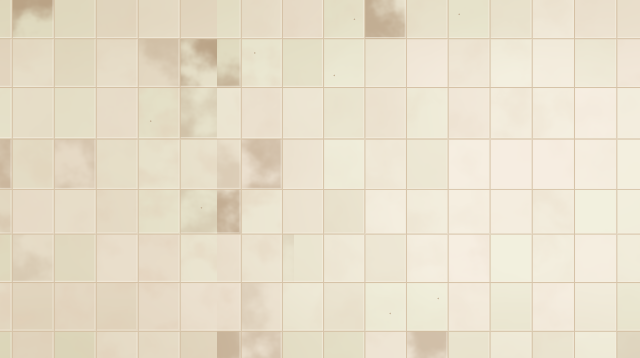
Give the GLSL for this texture, as a WebGL 2 fragment shader.

```glsl
#version 300 es
precision highp float;
// A wall of glazed cream tiles with thin bevelled grout, lit from the right.
// Two slightly uneven grids meet at a groutless seam; each tile hashes its own
// tint, and a few carry cloudy brown stains made of gradient noise.
uniform vec2 u_resolution;
out vec4 outColor;

// Lengths are fractions of the canvas width.
const float SEAM_X = 0.3385;
const float LEFT_START = 0.0192, LEFT_PITCH = 0.0656;
const float RIGHT_START = 0.3770, RIGHT_PITCH = 0.0652;
const float RIGHT_SPAN = 0.586, COLUMN_WARP = 0.0028;
const float ROW_START = 0.0417, ROW_PITCH = 0.0762;
const float ROW_WARP = 0.0088, ROW_WARP_Y = 0.293, ROW_WARP_SIZE = 0.0586;
const float GROUT_HALF = 0.0008, BEVEL_HALF = 0.0009, BEVEL_SHIFT = 0.0018;
const float PINHOLE_RADIUS = 0.0011;

const vec3 SHADE = vec3(0.865, 0.830, 0.740);
const vec3 BRIGHT = vec3(0.955, 0.938, 0.892);
const vec3 BLUSH = vec3(0.880, 0.800, 0.710);
const vec3 STAIN = vec3(0.700, 0.600, 0.485);
const vec3 GROUT = vec3(0.820, 0.735, 0.620);
const vec3 BEVEL = vec3(0.960, 0.935, 0.880);
const vec3 PINK_TINT = vec3(0.012, -0.008, -0.008);
const vec3 OLIVE_TINT = vec3(-0.008, 0.004, -0.022);

vec2 hash2(vec2 cell) {
    uvec2 v = uvec2(ivec2(cell)) * 1664525u + 1013904223u;
    v.x += v.y * 1664525u;
    v.y += v.x * 1664525u;
    v ^= v >> 16u;
    v.x += v.y * 1664525u;
    v.y += v.x * 1664525u;
    v ^= v >> 16u;
    return vec2(v & 65535u) / 65535.0;
}

float cornerSlope(vec2 cell, vec2 offset) {
    float angle = 6.2832 * hash2(cell).x;
    return dot(vec2(cos(angle), sin(angle)), offset);
}

float gradientNoise(vec2 p) {
    vec2 i = floor(p), f = p - i, e = vec2(1.0, 0.0);
    vec2 s = f * f * f * (f * (f * 6.0 - 15.0) + 10.0);
    return mix(mix(cornerSlope(i, f), cornerSlope(i + e.xy, f - e.xy), s.x),
               mix(cornerSlope(i + e.yx, f - e.yx), cornerSlope(i + e.xx, f - e.xx), s.x), s.y);
}

float cloud(vec2 p) {
    float sum = 0.0, gain = 0.7;
    for (int octave = 0; octave < 4; octave++) {
        sum += gain * gradientNoise(p);
        p = p * 2.03 + 17.3;
        gain *= 0.45;
    }
    return sum;
}

// Grid coordinates: the whole part names the tile, the fraction lies inside it.
vec2 gridCoord(vec2 p) {
    float bend = COLUMN_WARP * sin(3.1416 * clamp((p.x - RIGHT_START) / RIGHT_SPAN, 0.0, 1.0));
    float column = p.x < SEAM_X ? (p.x - LEFT_START) / LEFT_PITCH
                                : (p.x + bend - RIGHT_START) / RIGHT_PITCH + 6.0;
    float t = (p.y - ROW_WARP_Y) / ROW_WARP_SIZE;
    return vec2(column, (p.y + ROW_WARP * exp(-t * t) - ROW_START) / ROW_PITCH);
}

float coverage(float dist, float halfWidth, float pixel) {
    return clamp((halfWidth - dist) / pixel + 0.5, 0.0, 1.0);
}

// Signed distance to the nearest grid line on each axis.
vec2 lineOffset(vec2 grid) {
    return (fract(grid + 0.5) - 0.5) * vec2(RIGHT_PITCH, ROW_PITCH);
}

vec3 tileColor(vec2 p, vec2 grid, float pixel) {
    vec2 id = floor(grid), local = grid - id;
    vec2 tone = hash2(id + 40.0), wear = hash2(id + 140.0), place = hash2(id + 240.0);
    vec2 drift = place * 90.0 + id * 7.0;

    // Broad light, dimmer at the left, top and lower corners.
    float light = 0.26 + 0.52 * smoothstep(0.05, 0.75, p.x);
    light += 0.2 * exp(-dot(p - vec2(0.86, 0.3), p - vec2(0.86, 0.3)) * 18.0);
    light -= 0.22 * smoothstep(0.42, 0.56, p.y) + 0.18 * smoothstep(0.16, 0.0, p.y);
    light += 0.36 * (tone.x - 0.5) + 0.1 * dot(local - 0.5, place - 0.5);
    vec3 color = mix(SHADE, BRIGHT, clamp(light, 0.0, 1.0));
    color += mix(PINK_TINT, OLIVE_TINT, tone.y);

    // Faint blush on many tiles, deep stains on a few.
    float mottling = cloud(local * vec2(1.1, 1.4) + drift);
    float fade = mix(1.0, 0.35, smoothstep(0.2, 0.7, p.x));
    color = mix(color, BLUSH, 0.5 * fade * wear.y * smoothstep(-0.15, 0.4, mottling));
    float chance = mix(0.26, 0.11, smoothstep(0.25, 0.6, p.x));
    float strength = smoothstep(1.0 - chance, 1.0, wear.x) * 0.65 + 0.2 * step(1.0 - chance, wear.x);
    float lean = dot(local - 0.5, place - 0.5);
    color = mix(color, STAIN, strength * smoothstep(-0.4, 0.35, mottling + lean));

    // A rare pinhole in the glaze.
    float hole = length((local - 0.15 - 0.7 * place) * vec2(RIGHT_PITCH, ROW_PITCH));
    float pinhole = step(0.94, tone.y) * coverage(hole, PINHOLE_RADIUS, pixel);
    return mix(color, STAIN, 0.7 * pinhole);
}

void main() {
    vec2 p = gl_FragCoord.xy / u_resolution.x;
    float pixel = 1.0 / u_resolution.x;
    vec2 grid = gridCoord(p);
    vec3 color = tileColor(p, grid, pixel);

    // Light bevel beside each tan joint.
    vec2 offset = lineOffset(grid);
    vec2 bevel = abs(offset + vec2(BEVEL_SHIFT, -BEVEL_SHIFT));
    color = mix(color, BEVEL, 0.6 * coverage(min(bevel.x, bevel.y), BEVEL_HALF, pixel));
    float joint = min(abs(offset.x), abs(offset.y));
    color = mix(color, GROUT, 0.85 * coverage(joint, GROUT_HALF, pixel));
    outColor = vec4(color, 1.0);
}
```
